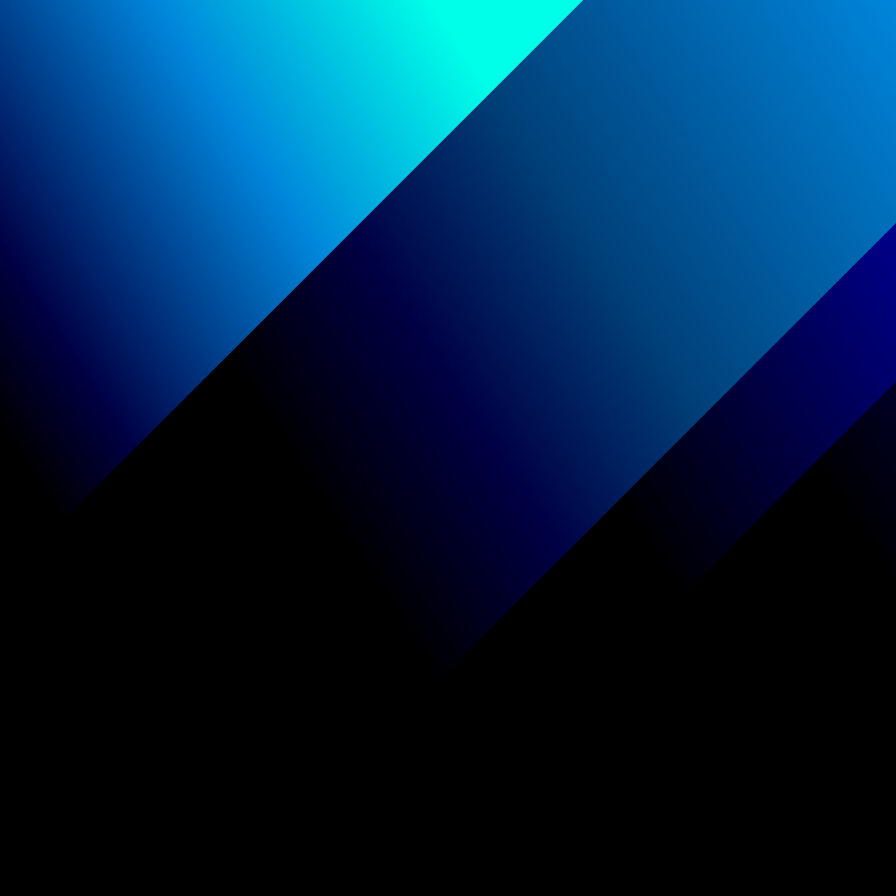
A WebGL 2 fragment shader for this background:

```glsl
#version 300 es
precision highp float;
// Diagonal overlapping bands, each fading from black through navy and blue up to cyan.

uniform vec2 u_resolution;
out vec4 outColor;

// Colours
const vec3 BLACK = vec3(0.0);
const vec3 NAVY = vec3(0.0, 0.0, 0.265);
const vec3 TEAL = vec3(0.0, 0.253, 0.475);
const vec3 AZURE = vec3(0.0, 0.522, 0.855);
const vec3 CYAN = vec3(0.0, 1.0, 0.91);
const vec3 INDIGO = vec3(0.0, 0.0, 0.54);
const vec3 MIDNIGHT = vec3(0.0, 0.0, 0.145);

// Direction in which every band brightens, with y pointing down
const vec2 GLOW_DIR = vec2(0.839, -0.545);

// Lower right edge of each of the first three bands, as x + y
const vec3 BAND_EDGES = vec3(0.651, 1.249, 1.426);

// Positions along GLOW_DIR where each band changes colour
const vec4 FIRST_STOPS = vec4(-0.260, -0.148, 0.143, 0.404);
const vec4 SECOND_STOPS = vec4(-0.007, 0.188, 0.409, 0.835);
const vec2 THIRD_STOPS = vec2(0.273, 0.697);
const vec2 FOURTH_STOPS = vec2(0.478, 0.600);

// Linear position of t between two stops, clamped to 0..1
float between(float t, float start, float end) {
    return clamp((t - start) / (end - start), 0.0, 1.0);
}

// Four-stop gradient starting in black
vec3 ramp(float t, vec4 stops, vec3 low, vec3 middle, vec3 high) {
    vec3 color = mix(BLACK, low, between(t, stops.x, stops.y));
    color = mix(color, middle, between(t, stops.y, stops.z));
    return mix(color, high, between(t, stops.z, stops.w));
}

// Smooth coverage of the area above a diagonal edge
float coverage(float diagonal, float edge) {
    float signedDistance = (edge - diagonal) * inversesqrt(2.0);
    return clamp(signedDistance * u_resolution.y + 0.5, 0.0, 1.0);
}

void main() {
    // Canvas units measured from the upper left corner
    vec2 p = vec2(gl_FragCoord.x, u_resolution.y - gl_FragCoord.y) / u_resolution.y;
    float glow = dot(p, GLOW_DIR);
    float diagonal = p.x + p.y;

    // Gradient of each band
    vec3 first = ramp(glow, FIRST_STOPS, NAVY, AZURE, CYAN);
    vec3 second = ramp(glow, SECOND_STOPS, NAVY, TEAL, AZURE);
    vec3 third = mix(BLACK, INDIGO, between(glow, THIRD_STOPS.x, THIRD_STOPS.y));
    vec3 fourth = mix(BLACK, MIDNIGHT, between(glow, FOURTH_STOPS.x, FOURTH_STOPS.y));

    // Stack the bands from back to front
    vec3 color = mix(fourth, third, coverage(diagonal, BAND_EDGES.z));
    color = mix(color, second, coverage(diagonal, BAND_EDGES.y));
    color = mix(color, first, coverage(diagonal, BAND_EDGES.x));

    outColor = vec4(color, 1.0);
}
```
